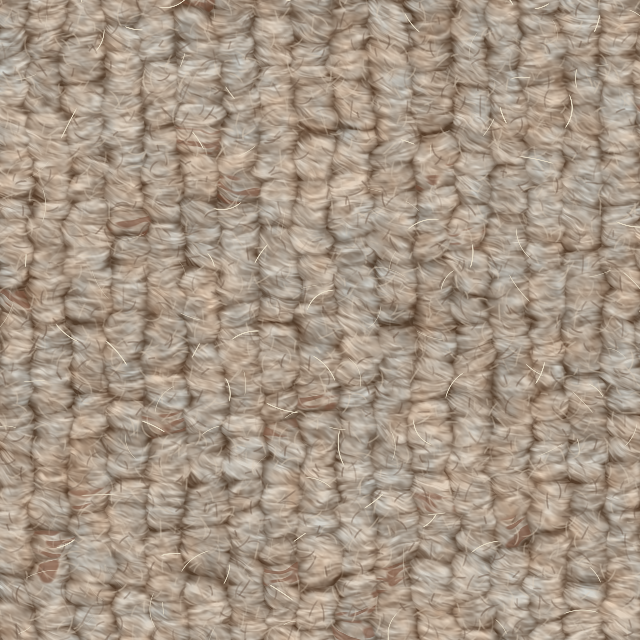
This texture is drawn by a Shadertoy shader. Its source:

```glsl
float hash(vec2 p) {
    vec3 q = fract(vec3(p.xyx) * vec3(0.1031, 0.1030, 0.0973));
    q += dot(q, q.yzx + 33.33);
    return fract((q.x + q.y) * q.z);
}

float noise(vec2 p) {
    vec2 i = floor(p), f = fract(p);
    f = f * f * (3.0 - 2.0 * f);
    return mix(mix(hash(i), hash(i + vec2(1, 0)), f.x),
               mix(hash(i + vec2(0, 1)), hash(i + vec2(1, 1)), f.x), f.y);
}

mat2 rotate(float a) {
    return mat2(cos(a), sin(a), -sin(a), cos(a));
}

// One curved stray hair inside each cell of a rotated grid
float strayHair(vec2 uv, float scale, float seed) {
    vec2 p = rotate(seed * 1.3) * uv * scale + seed * 7.31;
    vec2 id = floor(p) + seed * 19.0;
    vec2 q = rotate(6.283 * hash(id)) * (fract(p) - 0.5);
    float halfLength = mix(0.15, 0.42, hash(id + 3.7));
    q.y += (hash(id + 8.1) - 0.5) * 2.4 * (q.x * q.x - 0.05);
    float pixel = scale / iResolution.y;
    float width = 0.0009 * scale;
    float line = 1.0 - smoothstep(width - 0.5 * pixel, width + pixel, abs(q.y));
    float ends = 1.0 - smoothstep(halfLength * 0.6, halfLength, abs(q.x));
    return line * ends * hash(id + 5.3);
}

// Yarn of one loop: x is brightness, y is rust fleck amount
vec2 yarn(vec2 d, vec2 id, float tilt) {
    vec2 s = vec2(d.x, d.y * 0.6 + tilt * d.x - 0.35 * d.x * d.x);
    s.y += 0.10 * (noise(d * 3.0 + id * 5.0) - 0.5);
    vec2 start = 40.0 * vec2(hash(id + 2.3), hash(id + 6.9));
    float strands = noise(s * vec2(2.2, 9.0) + start);
    float fibres = noise(rotate(0.35) * s * vec2(4.0, 21.0) + start.yx);
    float rust = smoothstep(0.5, 0.75, strands) * step(0.965, hash(id + 9.4));
    return vec2(0.55 * strands + 0.45 * fibres, rust);
}

void mainImage(out vec4 fragColor, in vec2 fragCoord) {
    vec2 uv = fragCoord / iResolution.xy;

    // Slightly leaning, wavering columns of loops
    vec2 p = vec2(uv.x * 16.8 + 0.08 + 0.2 * uv.y, uv.y * 27.0);
    p += vec2(0.30, 0.5) * (vec2(noise(uv * 11.0), noise(uv * 14.0 + 50.0)) - 0.5);
    p.x += 0.16 * (noise(uv * 45.0 + 9.0) - 0.5);

    // Blend the overlapping domes of neighbouring loops
    float height = 0.0, tone = 0.0, rust = 0.0, weightSum = 0.0;
    for (int i = -1; i <= 1; i++) {
        float column = floor(p.x) + float(i);
        float y = p.y + 10.0 * hash(vec2(column, 4.2));
        for (int j = -1; j <= 1; j++) {
            vec2 id = vec2(column, floor(y) + float(j)) + 60.0;
            vec2 jitter = vec2(hash(id), hash(id + 31.7)) - 0.5;
            vec2 d = vec2(p.x, y) - (id - 60.0) - 0.5 - jitter * vec2(0.16, 0.5);
            float tilt = 0.75 * (hash(id + 12.6) - 0.6);
            vec2 radius = vec2(0.54 + 0.08 * hash(id + 17.2), 0.62 + 0.22 * hash(id + 21.4));
            vec2 e = vec2(d.x, d.y + tilt * d.x) / radius;
            float dome = 1.0 - pow(abs(e.x), 2.5) - e.y * e.y;
            float weight = exp(14.0 * dome);
            vec2 wool = yarn(d, id, tilt);
            float loopTone = 0.20 * (hash(id + 27.8) - 0.5) + 0.09 * clamp(e.y, -1.0, 1.0);
            height += weight * dome;
            tone += weight * (1.05 * (wool.x - 0.5) + loopTone);
            rust += weight * wool.y;
            weightSum += weight;
        }
    }
    height /= weightSum;
    tone /= weightSum;
    rust /= weightSum;

    // Shadowed gaps, rounded loops and matted fuzz
    float light = 0.02 + 0.68 * smoothstep(-0.15, 0.78, height) + tone;
    light += 0.22 * (noise(rotate(0.6) * uv * vec2(130.0, 260.0)) - 0.5);
    light += 0.14 * (noise(uv * 6.0 + 20.0) - 0.5);
    light = clamp(light, -0.3, 1.12);
    vec3 color = mix(vec3(0.44, 0.36, 0.29), vec3(0.82, 0.77, 0.71), light);

    // Warm and grey drifts in the wool, with rare rust flecks
    float warmth = noise(uv * 24.0 + 70.0) + 0.6 * noise(uv * 70.0) - 0.8;
    color *= 1.0 + warmth * vec3(0.07, -0.015, -0.09);
    color = mix(color, vec3(0.42, 0.25, 0.17), 0.6 * rust);

    // Many faint hairs, then a few long pale ones
    for (int k = 1; k <= 9; k++) {
        float seed = float(k);
        float hair = strayHair(uv, 17.0 + seed, seed);
        vec3 hairColor = k % 3 == 0 ? vec3(0.40, 0.31, 0.25) : vec3(0.85, 0.79, 0.71);
        color = mix(color, hairColor, 0.5 * hair);
    }
    for (int k = 1; k <= 2; k++) {
        float hair = strayHair(uv, 11.0, float(k) + 20.0);
        color = mix(color, vec3(0.91, 0.87, 0.78), smoothstep(0.45, 0.95, hair));
    }

    fragColor = vec4(clamp(color, 0.0, 1.0), 1.0);
}
```
